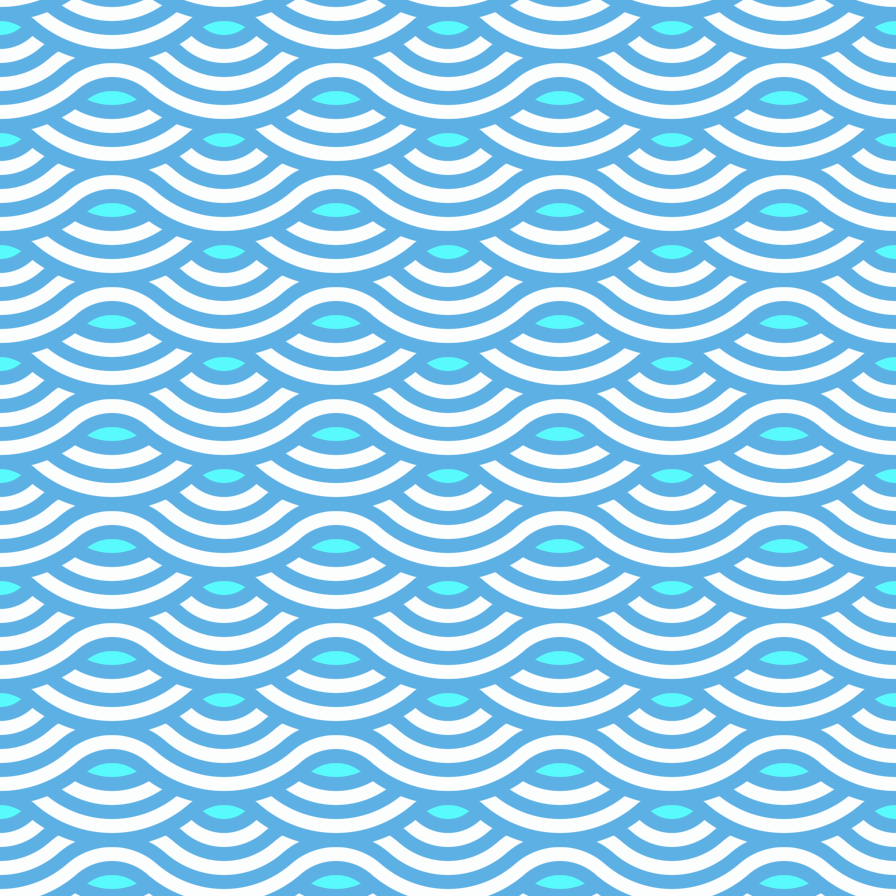
Write a Shadertoy shader that draws this pattern.

```glsl
// Overlapping sea waves: striped bands with broad troughs and tight crests.
// Each wave is two tangent circular arcs; stripes are its parallel offsets,
// and rows in alternating phase are painted from the bottom up, each over the next.

#define WAVES_ACROSS 4.0
#define ROWS_DOWN 8.0
#define TROUGH_RADIUS 7.83    // lengths are in stripe widths
#define WAVE_HEIGHT 3.0
#define BLUE_MARGIN 1.5       // from the lowest stripe's centre to the layer's edge
#define SEA_BLUE vec3(0.36, 0.69, 0.895)
#define FOAM_WHITE vec3(0.99, 0.995, 0.995)
#define LENS_CYAN vec3(0.35, 0.98, 0.99)

const float HALF_WAVE = 8.0;
const float ROW_HEIGHT = 8.0;

// Signed distance to a wave with its trough at the origin, positive below it
float waveDistance(vec2 p) {
    p.x = abs(mod(p.x + HALF_WAVE, 2.0 * HALF_WAVE) - HALF_WAVE);
    float radiusSum = (HALF_WAVE * HALF_WAVE + WAVE_HEIGHT * WAVE_HEIGHT) / (2.0 * WAVE_HEIGHT);
    float crestRadius = radiusSum - TROUGH_RADIUS;
    vec2 troughCentre = vec2(0.0, TROUGH_RADIUS);
    vec2 crestCentre = vec2(HALF_WAVE, WAVE_HEIGHT - crestRadius);

    // The arcs meet on the line through both centres
    vec2 axis = crestCentre - troughCentre;
    vec2 q = p - troughCentre;
    bool onCrest = axis.x * q.y - axis.y * q.x > 0.0;
    return onCrest ? crestRadius - length(p - crestCentre) : length(q) - TROUGH_RADIUS;
}

// Stripes of one layer; the innermost one is cyan
vec3 layerColour(float d, float lensIndex, float blur) {
    float fromStripe = abs(mod(min(d, 1.0) + 1.0, 2.0) - 1.0);
    vec3 stripe = d < 1.0 - 2.0 * lensIndex ? LENS_CYAN : FOAM_WHITE;
    return mix(stripe, SEA_BLUE, smoothstep(-blur, blur, fromStripe - 0.5));
}

void mainImage(out vec4 fragColor, in vec2 fragCoord) {
    vec2 canvas = vec2(WAVES_ACROSS * 2.0 * HALF_WAVE, ROWS_DOWN * ROW_HEIGHT);
    vec2 p = fragCoord / iResolution.xy * canvas;
    float blur = 0.8 * canvas.y / iResolution.y;
    p.y = mod(p.y, ROW_HEIGHT);

    // Even layers have four stripes, odd layers three and the opposite phase
    vec3 colour = SEA_BLUE;
    for (int row = -1; row <= 1; row++) {
        for (int phase = 1; phase >= 0; phase--) {
            float shifted = float(phase);
            vec2 trough = vec2(shifted * HALF_WAVE, float(row) * ROW_HEIGHT - shifted * WAVE_HEIGHT);
            float d = waveDistance(p - trough);
            float cover = smoothstep(-blur, blur, BLUE_MARGIN - d);
            colour = mix(colour, layerColour(d, 3.0 - shifted, blur), cover);
        }
    }
    fragColor = vec4(colour, 1.0);
}
```
